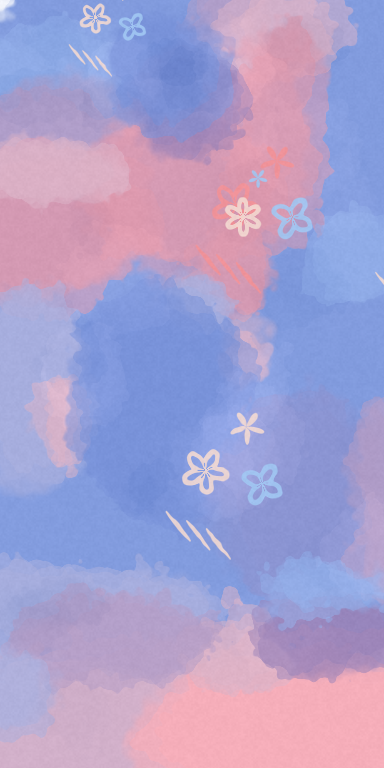
A WebGL 2 fragment shader for this background:

```glsl
#version 300 es
precision highp float;
uniform vec2 u_resolution;
out vec4 fragColor;

const vec3 BLUE = vec3(0.51, 0.61, 0.87);
const vec3 DEEP_BLUE = vec3(0.47, 0.57, 0.85);
const vec3 SKY = vec3(0.57, 0.68, 0.91);
const vec3 VIOLET = vec3(0.55, 0.58, 0.82);
const vec3 LAVENDER = vec3(0.67, 0.69, 0.87);
const vec3 MAUVE = vec3(0.71, 0.62, 0.78);
const vec3 PLUM = vec3(0.60, 0.51, 0.72);
const vec3 ROSE = vec3(0.87, 0.60, 0.68);
const vec3 PALE_ROSE = vec3(0.86, 0.70, 0.78);
const vec3 WARM_PINK = vec3(0.98, 0.68, 0.72);
const vec3 CREAM = vec3(0.95, 0.85, 0.82);
const vec3 ICE = vec3(0.63, 0.78, 0.95);
const vec3 SALMON = vec3(0.95, 0.57, 0.59);
const int LAYERS = 3;
const int DABS = 36;
const float LAYER_OPACITY = 0.52;
const float RAGGED = 0.15;
const float SCALLOP = 0.026;
const float GRAIN = 0.035;
const float INK_OPACITY = 0.9;
const float LINE = 0.0065;

float pixel;

vec2 hash2(vec2 cell) {
  uvec2 v = uvec2(ivec2(floor(cell))) * 1664525u + 1013904223u;
  v.x += v.y * 1664525u;
  v.y += v.x * 1664525u;
  v ^= v >> 16u;
  v.x += v.y * 1664525u;
  v.y += v.x * 1664525u;
  v ^= v >> 16u;
  return vec2(v & 0xffffu) / 65535.0;
}

float noise(vec2 p) {
  vec2 i = floor(p), f = p - i;
  f = f * f * (3.0 - 2.0 * f);
  vec2 e = vec2(1, 0);
  return mix(mix(hash2(i).x, hash2(i + e).x, f.x),
             mix(hash2(i + e.yx).x, hash2(i + 1.0).x, f.x), f.y);
}

float fbm(vec2 p) {
  return 0.55 * noise(p) + 0.28 * noise(p * 2.1 + 7.0) + 0.17 * noise(p * 5.3 + 3.0);
}

float cellDistance(vec2 p) {
  float nearest = 2.0;
  for (int k = 0; k < 9; k++) {
    vec2 cell = floor(p) + vec2(k % 3 - 1, k / 3 - 1);
    nearest = min(nearest, length(cell + hash2(cell) - p));
  }
  return nearest;
}

// Stacked translucent ellipses with ragged, scalloped rims
void wash(inout vec3 color, vec2 p, vec2 center, vec2 radii, vec3 tint) {
  vec2 d = p - center + 1e-4;
  float k = length(d / radii);
  float body = k * (k - 1.0) / length(d / (radii * radii));
  if (body > 0.16) return;
  for (int i = 0; i < LAYERS; i++) {
    vec2 q = p + center * 17.0 + float(i) * 5.3;
    float rim = body + RAGGED * (fbm(q * 8.0) - 0.5) + SCALLOP * (cellDistance(q * 27.0) - 0.5);
    rim += (float(i) - 1.0) * 0.12 * min(radii.x, radii.y);
    float soft = pixel + 0.03 * smoothstep(0.55, 0.85, noise(q * 4.0));
    color = mix(color, tint, LAYER_OPACITY * (1.0 - smoothstep(-soft, soft, rim)));
  }
}

void ink(inout vec3 color, vec3 tint, float d) {
  color = mix(color, tint, INK_OPACITY * (1.0 - smoothstep(-pixel, pixel, d)));
}

// Signed distance to a rounded polar flower
float flower(vec2 p, float radius, float petals, float depth, float turn) {
  float a = petals * (atan(p.y, p.x) + turn), r = length(p) + 1e-4;
  float slope = radius * depth * petals * sin(a) / r;
  return (r - radius * (1.0 - depth + depth * cos(a))) / sqrt(1.0 + slope * slope);
}

float tapered(vec2 p, vec2 a, vec2 b) {
  float t = clamp(dot(p - a, b - a) / dot(b - a, b - a), 0.0, 1.0);
  return length(p - mix(a, b, t)) - LINE * (0.35 + 2.2 * t * (1.0 - t));
}

// Two flowers, a star and three slanted strokes
void doodle(inout vec3 color, vec2 p, vec2 center, float size, vec3 tint) {
  vec2 q = (p - center) / size;
  q += 0.005 * (vec2(noise(q * 60.0), noise(q * 60.0 + 9.0)) - 0.5);
  ink(color, tint, size * (abs(flower(q, 0.056, 5.0, 0.25, 0.2)) - LINE));
  ink(color, ICE, size * (abs(flower(q - vec2(0.15, -0.034), 0.052, 4.0, 0.27, 0.5)) - LINE));
  ink(color, tint, size * flower(q - vec2(0.11, 0.115), 0.045, 5.0, 0.42, 0.3));
  for (int k = 0; k < 3; k++) {
    vec2 start = vec2(-0.1, -0.105) + float(k) * vec2(0.052, -0.023);
    ink(color, tint, size * tapered(q, start, start + vec2(0.06, -0.075)));
  }
}

void main() {
  vec2 p = gl_FragCoord.xy / u_resolution.x;
  pixel = 0.8 / u_resolution.x;
  vec3 c = BLUE;

  // Upper sky and rose cloud
  wash(c, p, vec2(0.15, 1.82), vec2(0.26, 0.10), SKY);
  wash(c, p, vec2(0.12, 1.66), vec2(0.25, 0.10), MAUVE);
  wash(c, p, vec2(0.60, 1.90), vec2(0.09, 0.18), MAUVE);
  wash(c, p, vec2(0.74, 1.93), vec2(0.14, 0.13), PALE_ROSE);
  wash(c, p, vec2(0.71, 1.64), vec2(0.11, 0.27), ROSE);
  wash(c, p, vec2(0.12, 1.40), vec2(0.27, 0.19), ROSE);
  wash(c, p, vec2(0.48, 1.50), vec2(0.25, 0.19), ROSE);
  wash(c, p, vec2(0.61, 1.32), vec2(0.09, 0.12), ROSE);
  wash(c, p, vec2(0.13, 1.55), vec2(0.19, 0.07), PALE_ROSE);
  wash(c, p, vec2(0.49, 1.74), vec2(0.13, 0.12), PLUM);
  wash(c, p, vec2(0.43, 1.81), vec2(0.14, 0.13), DEEP_BLUE);
  wash(c, p, vec2(0.92, 1.33), vec2(0.12, 0.10), SKY);

  // Middle blues
  wash(c, p, vec2(0.07, 1.00), vec2(0.15, 0.23), LAVENDER);
  wash(c, p, vec2(0.16, 0.89), vec2(0.05, 0.10), PALE_ROSE);
  wash(c, p, vec2(0.53, 1.21), vec2(0.09, 0.06), LAVENDER);
  wash(c, p, vec2(0.64, 1.08), vec2(0.05, 0.06), PALE_ROSE);
  wash(c, p, vec2(0.43, 0.94), vec2(0.23, 0.30), DEEP_BLUE);
  wash(c, p, vec2(0.80, 0.70), vec2(0.20, 0.28), VIOLET);
  wash(c, p, vec2(0.99, 0.68), vec2(0.06, 0.25), MAUVE);

  // Lower haze and warm ground
  wash(c, p, vec2(0.22, 0.42), vec2(0.36, 0.11), LAVENDER);
  wash(c, p, vec2(0.50, 0.08), vec2(0.80, 0.22), PALE_ROSE);
  wash(c, p, vec2(0.80, 0.08), vec2(0.42, 0.22), WARM_PINK);
  wash(c, p, vec2(0.62, 0.31), vec2(0.14, 0.09), PALE_ROSE);
  wash(c, p, vec2(0.30, 0.34), vec2(0.28, 0.10), MAUVE);
  wash(c, p, vec2(0.03, 0.19), vec2(0.10, 0.09), LAVENDER);
  wash(c, p, vec2(0.88, 0.35), vec2(0.20, 0.09), PLUM);
  wash(c, p, vec2(0.86, 0.47), vec2(0.14, 0.06), SKY);

  // Faint scattered dabs
  for (int i = 0; i < DABS; i++) {
    vec2 h = hash2(vec2(i, 41)), s = hash2(vec2(i, 87));
    vec3 shift = (s.y - 0.45) * vec3(0.09, 0.07, 0.05);
    wash(c, p, h * vec2(1, 2), 0.05 + 0.07 * s, c + shift);
  }
  wash(c, p, vec2(0.0, 1.99), vec2(0.035, 0.03), vec3(1));

  // Hand-drawn flowers
  doodle(c, p, vec2(0.247, 1.953), 0.66, CREAM);
  doodle(c, p, vec2(0.612, 1.466), 1.0, SALMON);
  doodle(c, p, vec2(0.534, 0.773), 1.0, CREAM);
  doodle(c, p, vec2(1.045, 1.36), 0.66, CREAM);
  ink(c, CREAM, abs(flower(p - vec2(0.633, 1.435), 0.045, 6.0, 0.24, 0.5)) - LINE);
  ink(c, ICE, flower(p - vec2(0.672, 1.536), 0.025, 5.0, 0.4, 0.3));

  // Paper grain
  c += GRAIN * (0.6 * noise(p * 230.0) + 0.4 * noise(p * 90.0) - 0.5);
  fragColor = vec4(clamp(c, 0.0, 1.0), 1.0);
}
```
